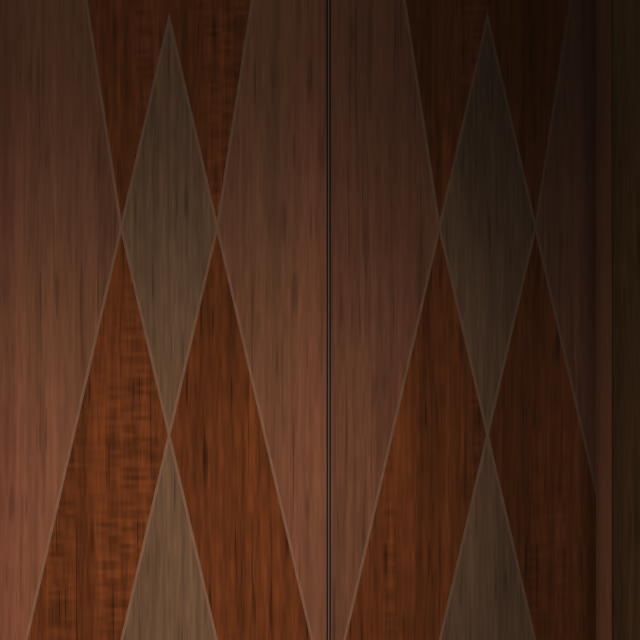
Give the GLSL for this texture, as a WebGL 2 fragment shader.

```glsl
#version 300 es
precision highp float;
// Wood marquetry doors: two panels, each with a tall veneer diamond between
// flaring dark wedges, edged by pale inlay. Pieces are linear half-widths about
// the panel axis; grain is stretched value noise, dimmed toward the upper right.
uniform vec2 u_resolution;
out vec4 fragColor;

float hash(vec2 p) {
  return fract(sin(dot(p, vec2(127.1, 311.7))) * 43758.5453);
}

float noise(vec2 p) {
  vec2 i = floor(p), f = fract(p);
  f = f * f * (3.0 - 2.0 * f);
  return mix(mix(hash(i), hash(i + vec2(1, 0)), f.x),
             mix(hash(i + vec2(0, 1)), hash(i + vec2(1, 1)), f.x), f.y);
}

// Vertical fibres, broad bands and sparse dark pores, centred near zero
float grain(vec2 p, float seed) {
  p.x += 0.004 * noise(p * vec2(5.0, 3.0) + seed);
  p += seed * vec2(3.7, 1.9);
  float bands = noise(p * vec2(38.0, 1.2)) - 0.5;
  float fibres = noise(p * vec2(170.0, 5.0)) - 0.5;
  float fine = noise(p * vec2(390.0, 28.0)) - 0.5;
  float pores = smoothstep(0.72, 0.95, noise(p * vec2(230.0, 9.0)));
  return 0.22 * bands + 0.2 * fibres + 0.16 * fine - 0.2 * pores;
}

// Short horizontal ripples gathered into upright streaks
float ripple(vec2 p) {
  float streak = smoothstep(0.5, 0.8, noise(p * vec2(22.0, 2.5) + 8.0));
  return streak * (noise(p * vec2(45.0, 150.0)) - 0.5);
}

// Antialiased cover of a signed distance, one inside
float cover(float d, float px) {
  return 1.0 - smoothstep(-0.7 * px, 0.7 * px, d);
}

void main() {
  vec2 uv = gl_FragCoord.xy / u_resolution;
  float px = 1.0 / min(u_resolution.x, u_resolution.y);

  // Mirror each panel about its own axis
  float panel = floor((uv.x - 0.0156) / 0.4974);
  float axisDist = abs(uv.x - 0.2643 - panel * 0.4974);
  axisDist = panel < 0.0 ? 1.0 : axisDist;

  // Half-widths of the dark wedges and of the diamond column
  float rise = uv.y - 0.6445;
  float wedge = 0.075 + (rise > 0.0 ? 0.154 * rise : -0.23 * rise);
  float diamond = rise > 0.0 ? 0.23 * (0.9714 - uv.y) : 0.2313 * abs(uv.y - 0.3203);
  float dWedge = (axisDist - wedge) / 1.025;
  float dDiamond = (axisDist - diamond) / 1.026;

  // Three veneers, each cut with its own grain
  float seed = max(panel, 0.0) * 2.3;
  vec3 outerWood = vec3(0.435, 0.270, 0.190) * (1.0 + 0.75 * grain(uv, seed + 1.0));
  vec3 darkWood = vec3(0.385, 0.192, 0.092)
                * (1.0 + 1.25 * grain(uv, seed + 5.0) + 0.25 * ripple(uv + seed));
  vec3 greyWood = vec3(0.400, 0.288, 0.205) * (1.0 + 0.85 * grain(uv, seed + 9.0));
  outerWood *= mix(vec3(1.03, 0.96, 0.96), vec3(0.98, 1.03, 0.99),
                   noise(uv * vec2(14.0, 1.5)));
  vec3 color = mix(outerWood, darkWood, cover(dWedge, px));
  color = mix(color, greyWood, cover(dDiamond, px));

  // Pale inlay along every joint
  float inlay = max(cover(abs(dWedge) - 0.0022, px), cover(abs(dDiamond) - 0.0022, px));
  vec3 inlayColor = vec3(0.475, 0.345, 0.265) * (0.95 + 0.1 * noise(uv * 90.0));
  color = mix(color, inlayColor, 0.85 * inlay);

  // Gap between the doors with a thin grey core
  float seam = abs(uv.x - 0.5137);
  color = mix(color, vec3(0.12, 0.085, 0.07), 0.85 * cover(seam - 0.0034, px));
  color = mix(color, vec3(0.46, 0.40, 0.36), 0.8 * cover(seam - 0.0009, px));

  // Light falls off upward and to the right
  float light = mix(1.0, 0.53, smoothstep(0.2, 1.0, uv.y))
              * mix(1.0, 0.47, smoothstep(0.42, 0.94, uv.x));
  light *= 1.0 - 0.25 * smoothstep(0.9, 0.931, uv.x);
  color *= light;

  // Right jamb: a reddish edge beside a dark upright
  float height = smoothstep(0.0, 1.0, uv.y);
  float jambGrain = 1.0 + 0.9 * grain(uv, 14.0);
  vec3 edgeColor = mix(vec3(0.27, 0.155, 0.10), vec3(0.135, 0.08, 0.045), height);
  vec3 uprightColor = mix(vec3(0.175, 0.112, 0.062), vec3(0.125, 0.085, 0.045), height);
  edgeColor *= 0.8 + 0.2 * smoothstep(0.931, 0.945, uv.x);
  color = mix(color, edgeColor * (0.6 + 0.4 * jambGrain), cover(0.931 - uv.x, px));
  color = mix(color, uprightColor * jambGrain, cover(0.957 - uv.x, px));
  color *= 1.0 - 0.35 * cover(abs(uv.x - 0.957) - 0.0012, px);

  fragColor = vec4(color, 1.0);
}
```
